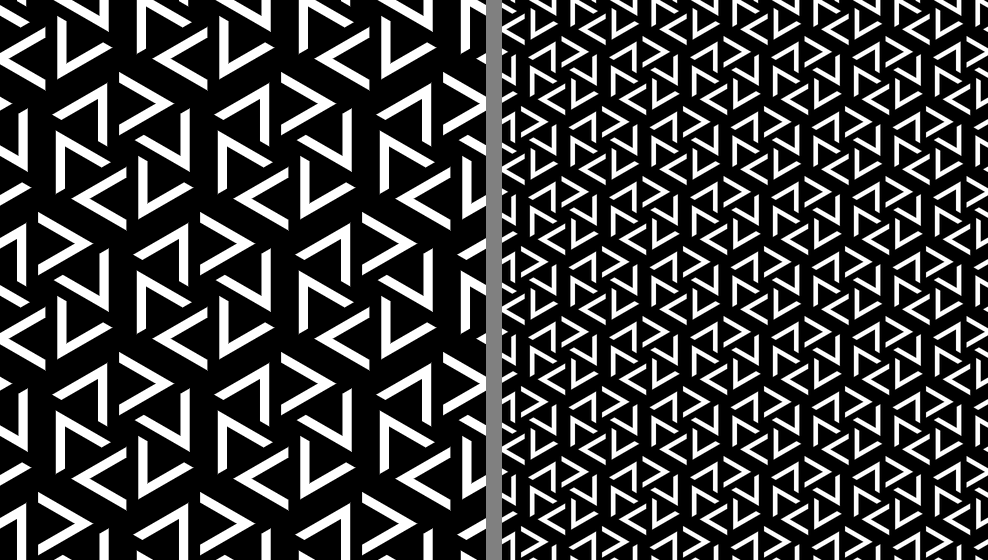
Left, the tile; right, the same tile 2 across and 2 down.
Reproduce this pattern procedurally as a WebGL 1 fragment shader.

```glsl
precision highp float;
// White chevrons in six-fold pinwheels on a black hexagonal lattice.

uniform vec2 u_resolution;

// Lengths are in units of the spacing between neighbouring pinwheels.
const float REPEATS_X = 3.0;                // pinwheels across
const float ROW_PAIRS = 2.0;                // pairs of staggered rows down
const vec2 PINWHEEL_CENTER = vec2(0.7577, 0.797);
const vec2 APEX = vec2(0.3175, 0.294);      // chevron tip from the pinwheel center
const float CHEVRON_LENGTH = 0.340;         // from tip to cut ends
const float STROKE_WIDTH = 0.057;
const vec3 BACKGROUND = vec3(0.0);
const vec3 INK = vec3(1.0);

const float SQRT3 = 1.7320508;
const vec2 LATTICE = vec2(1.0, SQRT3);      // rectangular cell holding two pinwheels
const mat2 ROTATE_60 = mat2(0.5, 0.5 * SQRT3, -0.5 * SQRT3, 0.5);

// Offset from the nearest point of the staggered lattice.
vec2 nearestCenter(vec2 p) {
    vec2 a = mod(p + 0.5 * LATTICE, LATTICE) - 0.5 * LATTICE;
    vec2 b = mod(p, LATTICE) - 0.5 * LATTICE;
    return dot(a, a) < dot(b, b) ? a : b;
}

// Signed distance to a right-pointing 60 degree chevron with its tip at the origin.
float chevron(vec2 p) {
    float outer = 0.5 * p.x + 0.5 * SQRT3 * abs(p.y);
    float stroke = max(outer, -outer - STROKE_WIDTH);
    return max(stroke, -p.x - CHEVRON_LENGTH);
}

// Six copies of the chevron turned about the center.
float pinwheel(vec2 p) {
    float d = 1.0;
    for (int i = 0; i < 6; i++) {
        d = min(d, chevron(p - APEX));
        p = ROTATE_60 * p;
    }
    return d;
}

void main() {
    vec2 repeats = vec2(REPEATS_X, ROW_PAIRS);
    vec2 p = gl_FragCoord.xy / u_resolution * repeats * LATTICE;
    float d = pinwheel(nearestCenter(p - PINWHEEL_CENTER));

    // Smooth the edge over one pixel.
    float pixel = REPEATS_X / u_resolution.x;
    float coverage = clamp(0.5 - d / pixel, 0.0, 1.0);
    gl_FragColor = vec4(mix(BACKGROUND, INK, coverage), 1.0);
}
```
